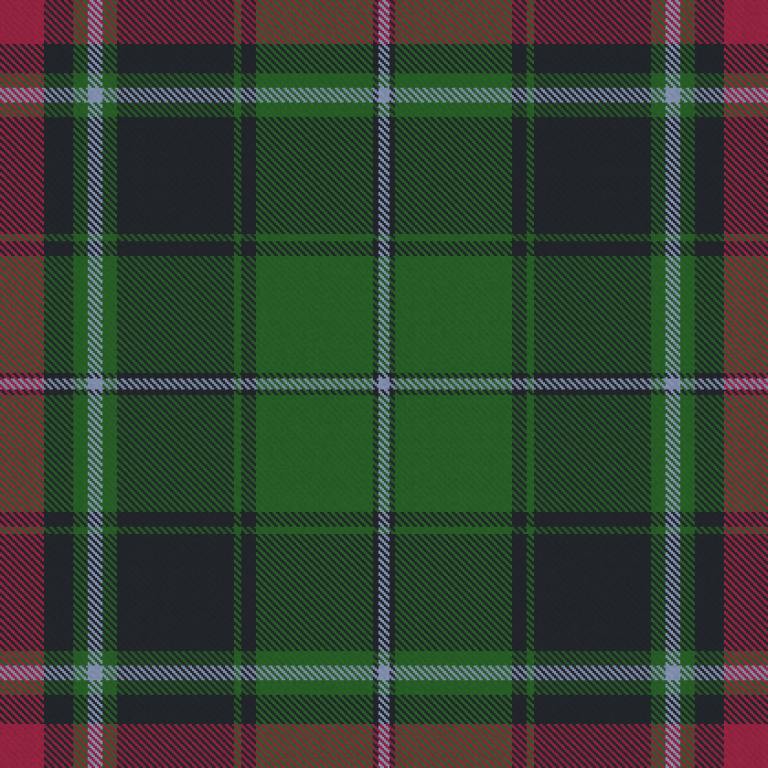
A three.js fragment shader for this pattern:

```glsl
// Woven tartan: one mirrored sett of 420 threads each way, in green, black,
// red and pale blue. Warp and weft share the sett and cross in a 2/2 twill,
// supersampled so that the fine diagonal ribs stay smooth.
varying vec2 vUv;

const float THREADS = 420.0; // a multiple of the 4-thread twill, so it tiles
const int SAMPLES = 4;

float hash(vec2 p) {
  return fract(sin(dot(p, vec2(12.9898, 78.233))) * 43758.5453);
}

// Dye of one thread, by its distance from the middle of the sett
vec3 threadColor(float index) {
  vec3 green = vec3(0.15, 0.36, 0.145);
  vec3 black = vec3(0.13, 0.145, 0.165);
  vec3 red = vec3(0.57, 0.135, 0.25);
  vec3 pale = vec3(0.50, 0.55, 0.67);
  float d = abs(index + 0.5 - THREADS * 0.5);
  vec3 color = pale;
  color = mix(color, black, step(3.0, d));
  color = mix(color, green, step(6.0, d));
  color = mix(color, black, step(70.0, d));
  color = mix(color, green, step(78.0, d));
  color = mix(color, black, step(82.0, d));
  color = mix(color, green, step(146.0, d));
  color = mix(color, pale, step(154.0, d));
  color = mix(color, green, step(162.0, d));
  color = mix(color, black, step(170.0, d));
  return mix(color, red, step(186.0, d));
}

// Whichever thread lies on top, with slight unevenness in the yarn
vec3 weave(vec2 uv) {
  vec2 cell = mod(floor(uv * THREADS), THREADS);
  bool warpOnTop = mod(cell.x + cell.y, 4.0) < 2.0;
  float index = warpOnTop ? cell.x : cell.y;
  float yarn = hash(vec2(index, warpOnTop ? 3.0 : 7.0)) - 0.5;
  float fleck = hash(cell) - 0.5;
  float relief = warpOnTop ? 1.025 : 0.975;
  return threadColor(index) * (relief + 0.04 * yarn + 0.08 * fleck);
}

void main() {
  vec2 pixel = fwidth(vUv);
  vec3 sum = vec3(0.0);
  for (int j = 0; j < SAMPLES; j++) {
    for (int i = 0; i < SAMPLES; i++) {
      vec2 offset = (vec2(float(i), float(j)) + 0.5) / float(SAMPLES) - 0.5;
      sum += weave(vUv + offset * pixel);
    }
  }
  gl_FragColor = vec4(sum / float(SAMPLES * SAMPLES), 1.0);
}
```
